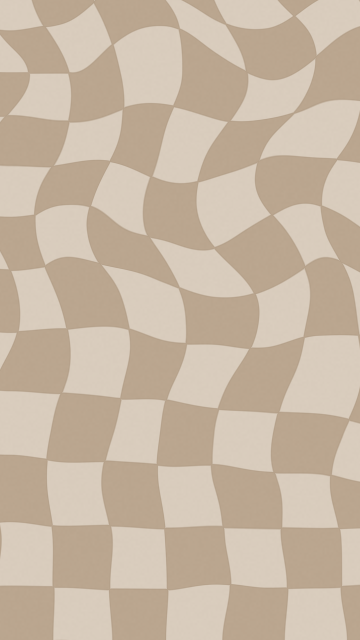
This pattern is drawn by a Shadertoy shader. Its source:

```glsl
// Two-tone beige checkerboard bent by liquid waves that grow toward the top.

const vec3 TAN = vec3(0.73, 0.65, 0.56);
const vec3 CREAM = vec3(0.85, 0.80, 0.74);
const float CELL = 0.0925;        // cell height as a share of canvas height
const float CELL_ASPECT = 0.98;   // cell width over cell height
const vec2 GRID_START = vec2(-2.15, 0.93);
const float SEAM = 0.014;         // tan overlap that joins corners, in cells
const float RIM_SHADE = 0.035;    // darkening along the seams
const float RIM_WIDTH = 0.03;
const float WOBBLE = 0.09;        // hand-drawn irregularity, in cells
const float WOBBLE_SCALE = 1.15;
const float GRAIN = 0.008;
const int SOLVE_STEPS = 14;
const float MAX_STEP = 0.5;
const float TAU = 6.2831853;

float hash(vec2 p) {
    vec3 q = fract(vec3(p.xyx) * 0.1031);
    q += dot(q, q.yzx + 33.33);
    return fract((q.x + q.y) * q.z);
}

float noise(vec2 p) {
    vec2 i = floor(p), f = fract(p);
    f = f * f * (3.0 - 2.0 * f);
    return mix(mix(hash(i), hash(i + vec2(1, 0)), f.x),
               mix(hash(i + vec2(0, 1)), hash(i + vec2(1, 1)), f.x), f.y);
}

float wave(float t, float crest, float period) {
    return cos(TAU * (t - crest) / period);
}

float bump(float t, float center, float width) {
    float d = (t - center) / width;
    return exp(-d * d);
}

// Maps grid coordinates (column, row) to canvas position in cells.
vec2 bend(vec2 g) {
    float col = max(g.x, 0.0), row = g.y;
    vec2 p = GRID_START + g * vec2(CELL_ASPECT, 1.0);

    // Sideways: shared sway, then squeezing and spreading of columns
    p.x += 0.34 * smoothstep(0.0, 4.0, row) * wave(row, 4.1, 4.6);
    p.x -= 0.35 * bump(row, 5.7, 3.6) * wave(row, 5.0, 4.5) * wave(g.x, 0.6, 5.2);
    p.x += 0.25 * bump(row, 9.3, 1.2) * wave(g.x, 4.6, 6.0);

    // Vertical: uneven row heights, then tilt and two bands of swells
    p.y += 0.22 * bump(row, 4.7, 1.2) - 0.49 * smoothstep(9.0, 11.0, row);
    p.y -= 0.113 * (col - 2.5) * bump(row, 2.8, 1.2);
    p.y -= 0.38 * bump(row, 5.8, 1.6) * wave(col, 2.6, 4.0);
    p.y -= 0.42 * bump(row, 9.3, 1.4) * wave(col, 0.1, 3.3);
    return p;
}

mat2 bendSlope(vec2 g) {
    const float E = 0.01;
    vec2 p = bend(g);
    return mat2((bend(g + vec2(E, 0)) - p) / E, (bend(g + vec2(0, E)) - p) / E);
}

// Inverts bend() with damped Newton steps.
vec2 unbend(vec2 p) {
    vec2 g = (p - GRID_START) / vec2(CELL_ASPECT, 1.0);
    for (int i = 0; i < SOLVE_STEPS; i++) {
        vec2 stride = inverse(bendSlope(g)) * (p - bend(g));
        g += stride * min(1.0, MAX_STEP / max(length(stride), 1e-5));
    }
    return g;
}

void mainImage(out vec4 fragColor, in vec2 fragCoord) {
    float pixel = 1.0 / (iResolution.y * CELL);
    vec2 p = (fragCoord - vec2(0.5 * iResolution.x, 0.0)) * pixel;

    vec2 w = p * WOBBLE_SCALE + 40.0;
    vec2 wobble = vec2(noise(w), noise(w + 57.3)) - 0.5;
    vec2 g = unbend(p + 2.0 * WOBBLE * wobble);

    // Distance to the nearest grid curve, measured on the canvas
    mat2 slope = inverse(bendSlope(g));
    vec2 steepness = vec2(length(vec2(slope[0].x, slope[1].x)),
                          length(vec2(slope[0].y, slope[1].y)));
    vec2 gap = abs(g - floor(g + 0.5)) / steepness;
    float edge = min(gap.x, gap.y);

    // Positive inside cream cells, negative inside tan cells
    float odd = mod(floor(g.x) + floor(g.y), 2.0);
    float side = edge * (2.0 * odd - 1.0) - SEAM;
    float cream = smoothstep(-0.9 * pixel, 0.9 * pixel, side);

    vec3 color = mix(TAN, CREAM, cream);
    color -= RIM_SHADE * (1.0 - cream) * (1.0 - smoothstep(0.0, RIM_WIDTH, abs(side)));
    color += GRAIN * (noise(p * 26.0 + 90.0) - 0.5);
    fragColor = vec4(color, 1.0);
}
```
